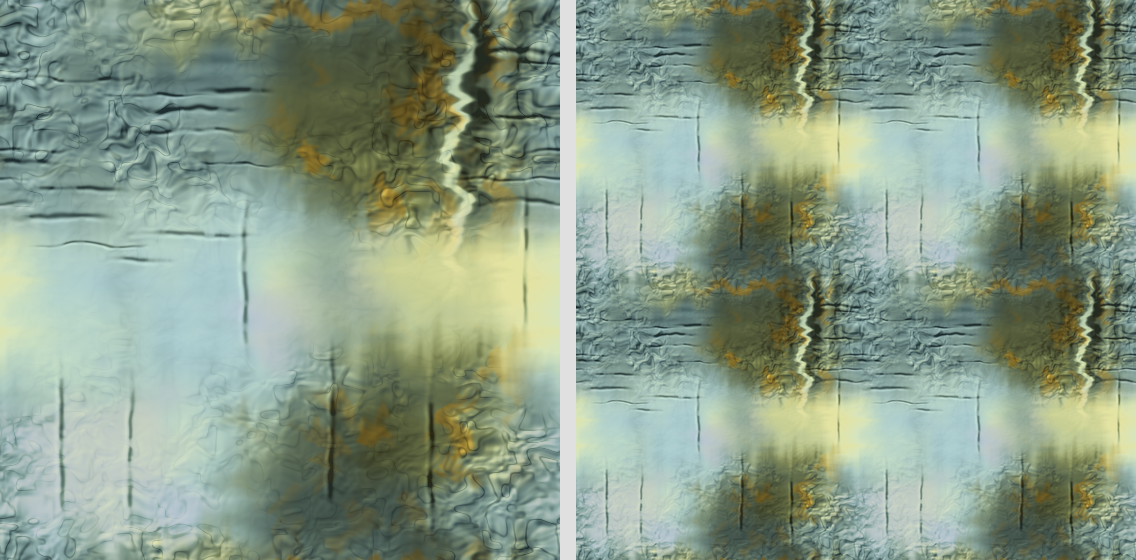
Left, the tile; right, the same tile 2 across and 2 down.
Write a WebGL 2 fragment shader that draws this background.

```glsl
#version 300 es
precision highp float;
// Weathered abstract paint: soft pale glows beside dark, gritty, brushed areas.
// Wrapped spots set tone and warmth; periodic noise adds streaks, embossed grit
// and scratches; a cool and a warm colour ramp turn tone into paint.
uniform vec2 u_resolution;
out vec4 fragColor;

const vec3 COOL_INK = vec3(.12, .18, .19), WARM_INK = vec3(.15, .15, .07);
const vec3 COOL_DARK = vec3(.31, .41, .41), WARM_DARK = vec3(.31, .34, .22);
const vec3 COOL_MID = vec3(.51, .63, .62), WARM_MID = vec3(.47, .5, .3);
const vec3 COOL_LIGHT = vec3(.67, .8, .81), WARM_LIGHT = vec3(.74, .78, .55);
const vec3 COOL_GLOW = vec3(.77, .91, .89), WARM_GLOW = vec3(.89, .89, .64);
const vec3 GOLD = vec3(.66, .5, .13), LILAC = vec3(.76, .76, .84);
const float BASE_TONE = .51;
const float EMBOSS = .62, CREASE = .22;  // strength of the grit
const float STREAK = .42, RAGGED = .09;  // brush marks, patch edges
const float SCRATCHES = 18., TRUNKS = 6.;

float hash(vec2 cell, float seed) {
  uvec3 v = uvec3(cell, seed) * 1664525u + 1013904223u;
  v.x += v.y * v.z; v.y += v.z * v.x; v.z += v.x * v.y;
  v ^= v >> 16u;
  v.x += v.y * v.z;
  return float(v.x >> 8u) / 16777216.;
}

// Value noise that wraps after "period" cells.
float noise(vec2 uv, vec2 period, float seed) {
  vec2 p = uv * period, i = floor(p), f = smoothstep(0., 1., p - i);
  vec2 a = mod(i, period), b = mod(i + 1., period);
  return mix(mix(hash(a, seed), hash(vec2(b.x, a.y), seed), f.x),
             mix(hash(vec2(a.x, b.y), seed), hash(b, seed), f.x), f.y);
}

float fbm(vec2 uv, vec2 period, float seed) {
  return .55 * noise(uv, period, seed) + .29 * noise(uv, period * 2., seed + 1.)
       + .16 * noise(uv, period * 4., seed + 2.);
}

vec2 wrapDelta(vec2 uv, vec2 centre) { return fract(uv - centre + .5) - .5; }

// Soft, slightly boxy spot.
float spot(vec2 uv, float x, float y, float width, float height) {
  vec2 q = wrapDelta(uv, vec2(x, y)) / vec2(width, height);
  q *= q;
  return exp(-dot(q, q));
}

// Line along d.x: dark core with a pale flank.
float scratch(vec2 d, float halfLength, float width) {
  float core = d.y / width, flank = core + 1.8;
  return (.35 * exp(-flank * flank) - exp(-core * core))
    * (1. - smoothstep(.35, 1., abs(d.x) / halfLength));
}

vec3 ramp(float t, vec3 ink, vec3 dark, vec3 mid, vec3 light, vec3 glow) {
  vec3 c = mix(ink, dark, clamp(t / .28, 0., 1.));
  c = mix(c, mid, clamp((t - .28) / .25, 0., 1.));
  c = mix(c, light, clamp((t - .53) / .25, 0., 1.));
  return mix(c, glow, clamp((t - .78) / .22, 0., 1.));
}

void main() {
  vec2 uv = gl_FragCoord.xy / u_resolution;

  // Brush noise and ragged coordinates
  float across = fbm(uv, vec2(5, 28), 1.) - .5;
  float upright = fbm(uv, vec2(30, 4), 5.) - .5;
  float cloud = fbm(uv, vec2(5), 9.) - .5;
  vec2 w = uv + RAGGED * vec2(across, upright) + .04 * cloud;

  // Broad patches
  float pale = max(spot(w, .36, .47, .18, .2), spot(w, .08, .45, .18, .17));
  float paleLow = spot(w, .23, .16, .22, .13);
  float sunny = spot(w, .86, .47, .18, .13);
  float haze = spot(w, .6, .48, .15, .13);
  float brown = spot(w, .61, .84, .15, .13);
  float olive = spot(w, .61, .13, .18, .15);
  float slate = spot(w, .2, .83, .3, .17);
  float planks = spot(w, .83, .82, .13, .21);
  float rust = spot(w, .77, .26, .16, .13);
  float grain = spot(w, .63, .69, .12, .08);
  float bloom = spot(w, .37, .97, .1, .08);

  float tone = BASE_TONE + .35 * cloud + .3 * pale + .25 * paleLow + .31 * sunny
    + .14 * haze + .12 * bloom - .22 * brown - .24 * olive - .07 * slate
    - .08 * planks - .1 * rust - .12 * grain;
  float warm = .08 + .8 * cloud + .85 * (brown + sunny) + .75 * grain
    + .65 * (rust + planks) + .42 * olive + .7 * bloom + .35 * haze;
  float calm = min(pale + .7 * paleLow + .95 * sunny + .8 * (haze + brown + olive), 1.);

  // Brush streaks and upright planks
  tone += STREAK * across * (.35 + .75 * slate) * (1. - .6 * calm);
  tone += STREAK * upright * (.25 + 1.3 * planks) * (1. - .5 * calm);
  tone += .42 * spot(w, .813, .79, .013, .22) - .34 * spot(w, .845, .82, .02, .2);

  // Embossed, curled grit
  vec2 curl = vec2(noise(uv, vec2(26), 13.), noise(uv, vec2(26), 14.)) - .5;
  vec2 g = uv + .028 * curl, shift = vec2(-.0045, .0055), cells = vec2(52, 64);
  float coarse = noise(g, cells, 15.);
  float relief = coarse - noise(g + shift, cells, 15.)
    + .6 * (noise(g, 2. * cells, 16.) - noise(g + .6 * shift, 2. * cells, 16.));
  float crease = 1. - smoothstep(0., .13, abs(coarse - .5));
  float rough = fbm(w, vec2(7), 17.) + .12 * grain + .1 * rust;
  float grit = .06 + .94 * (1. - calm) * smoothstep(.3, .62, rough);
  tone += grit * (EMBOSS * relief - CREASE * crease + .06);

  // Level scratches on the left, upright trunks throughout
  float wobble = .022 * (fbm(uv, vec2(14), 20.) - .5), marks = 0.;
  for (float i = 0.; i < SCRATCHES; i++) {
    vec2 id = vec2(i, 3);
    vec2 c = vec2(.6 * hash(id, 30.) - .08, .54 + .38 * (i + hash(id, 31.)) / SCRATCHES);
    marks += scratch(wrapDelta(uv, c) + vec2(0, wobble),
      mix(.05, .15, hash(id, 32.)), mix(.002, .0045, hash(id, 33.)));
  }
  for (float i = 0.; i < TRUNKS; i++) {
    vec2 id = vec2(i, 7);
    float height = mod(i, 3.) > 1.5 ? .48 : .18;
    vec2 c = vec2((i + .4 + .4 * hash(id, 34.)) / TRUNKS, height + .06 * hash(id, 35.));
    marks += scratch(wrapDelta(uv, c).yx + vec2(0, .6 * wobble), .17, .0045);
  }
  tone += marks * (.16 + .29 * smoothstep(.25, .6, noise(uv, vec2(48), 24.)));

  // Paint
  warm = clamp(warm + .5 * grit * relief, 0., 1.);
  vec3 cool = ramp(tone, COOL_INK, COOL_DARK, COOL_MID, COOL_LIGHT, COOL_GLOW);
  vec3 earth = ramp(tone, WARM_INK, WARM_DARK, WARM_MID, WARM_LIGHT, WARM_GLOW);
  float lilac = smoothstep(.45, .7, fbm(uv, vec2(4, 5), 40.)) * smoothstep(.55, .8, tone);
  vec3 colour = mix(mix(cool, LILAC, .6 * lilac), earth, warm);
  float gilt = smoothstep(.5, .72, fbm(w, vec2(18, 14), 44.))
    * min(grain + rust + planks + .5 * brown + .4 * olive, 1.);
  gilt = max(gilt, spot(w, .6, .968, .16, .018));
  colour = mix(colour, GOLD * (.45 + 1.1 * clamp(tone, 0., 1.)), .65 * gilt);
  fragColor = vec4(clamp(colour, 0., 1.), 1);
}
```
